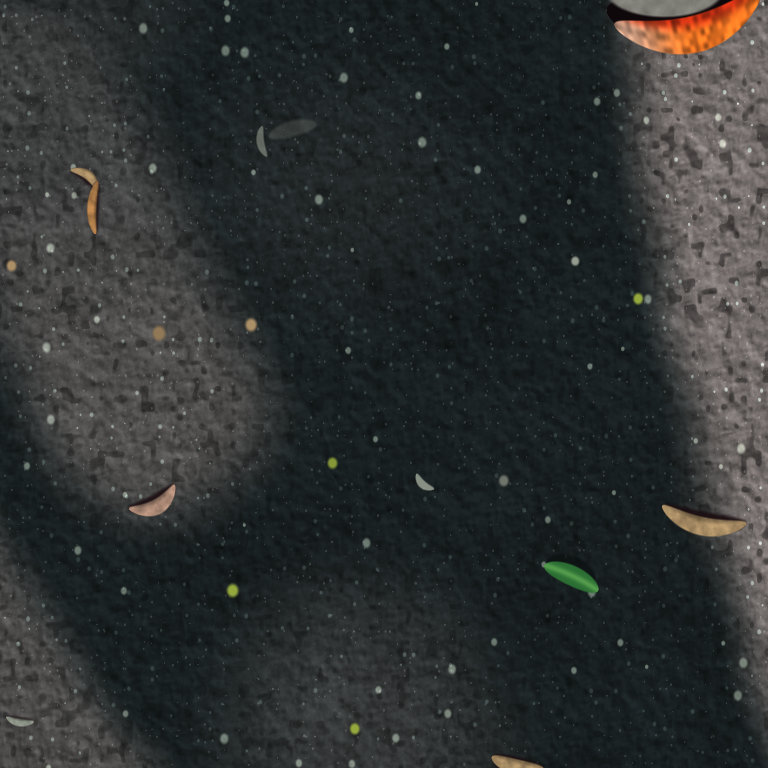
Give the GLSL for this texture, as a Shadertoy shader.

```glsl
// Rough asphalt in dappled shade, with dry husks, a green leaf and bright grit.
// Soft distance fields place the light, layered value noise makes the grain,
// and one bent, tapered sliver shape forms all of the debris.

float hash(vec2 p) {
    return fract(sin(dot(p, vec2(127.1, 311.7))) * 43758.545);
}

float noise(vec2 p) {
    vec2 i = floor(p), f = fract(p);
    f = f * f * (3.0 - 2.0 * f);
    return mix(mix(hash(i), hash(i + vec2(1, 0)), f.x),
               mix(hash(i + vec2(0, 1)), hash(i + 1.0), f.x), f.y);
}

float fbm(vec2 p) {
    float sum = 0.0, amp = 0.5;
    for (int i = 0; i < 4; i++) {
        sum += amp * noise(p);
        p = mat2(1.6, 1.2, -1.2, 1.6) * p + 7.3;
        amp *= 0.5;
    }
    return sum;
}

float capsule(vec2 p, vec2 a, vec2 b) {
    vec2 d = b - a;
    return length(p - a - d * clamp(dot(p - a, d) / dot(d, d), 0.0, 1.0));
}

// 1 inside the radius, fading to 0 across the soft rim
float blob(vec2 p, vec2 centre, vec2 radii, float soft) {
    return 1.0 - smoothstep(1.0 - soft, 1.0 + soft, length((p - centre) / radii));
}

// Bent lens from a to b: x = coverage, y = place along it, z = place across it
vec3 sliver(vec2 p, vec2 a, vec2 b, float bend, float halfWidth, float soft) {
    float len = distance(a, b);
    vec2 dir = (b - a) / len, q = p - a;
    float t = dot(q, dir) / len, tc = clamp(t, 0.0, 1.0);
    float arch = 4.0 * tc * (1.0 - tc);
    float side = dot(q, vec2(-dir.y, dir.x)) - bend * arch;
    float d = abs(side) - halfWidth * sqrt(arch) + max(max(-t, t - 1.0), 0.0) * len;
    return vec3(1.0 - smoothstep(-soft, soft, d), tc, side / halfWidth);
}

// Sparse round grit, at most one grain per cell
float grit(vec2 p, float cells, float density) {
    vec2 id = floor(p * cells);
    vec2 centre = 0.25 + 0.5 * vec2(hash(id + 3.1), hash(id + 8.7));
    float radius = mix(0.08, 0.24, hash(id + 5.9));
    float d = length((fract(p * cells) - centre) * vec2(1.0, 0.8));
    return step(1.0 - density, hash(id)) * (1.0 - smoothstep(radius * 0.4, radius, d));
}

// Amount of sunlight reaching the ground
float sunlight(vec2 p) {
    vec2 q = p + 0.035 * (vec2(fbm(p * 9.0), fbm(p * 9.0 + 20.0)) - 0.47);
    float drop = 1.0 - q.y;
    float right = 0.94 * smoothstep(-0.035, 0.06, q.x - 0.80 - 0.12 * drop - 0.085 * drop * drop);
    float oval = 1.0 - smoothstep(0.08, 0.20, capsule(q, vec2(0.02, 0.87), vec2(0.20, 0.47)));
    oval *= mix(0.59, 0.37, smoothstep(0.45, 0.9, q.y));
    float corner = 0.54 * smoothstep(-0.04, 0.09, 0.31 - q.y - 1.45 * q.x);
    float low = 0.30 * blob(q, vec2(0.47, 0.04), vec2(0.16, 0.17), 0.65);
    float haze = 0.10 * blob(q, vec2(0.43, 0.75), vec2(0.17, 0.14), 0.8);
    float top = 0.20 * blob(q, vec2(0.0, 0.97), vec2(0.20, 0.14), 0.6);
    return max(max(right, oval), max(corner, max(low, max(haze, top))));
}

vec3 ground(vec2 p) {
    float light = sunlight(p);
    vec3 col = mix(vec3(0.095, 0.122, 0.127), vec3(0.48, 0.45, 0.44), light);
    vec2 g = p + 0.004 * noise(p * 60.0);
    vec2 lift = vec2(0.0016, 0.0022);
    float relief = fbm((g + lift) * 75.0) - fbm((g - lift) * 75.0);
    float pits = smoothstep(0.66, 0.86, noise(g * vec2(105.0, 85.0)));
    col *= 1.0 + 0.85 * relief + 0.38 * (fbm(p * 160.0) - 0.47) + 0.3 * (fbm(p * 14.0) - 0.47);
    col *= 1.0 - pits * mix(0.18, 0.40, light);
    col += vec3(0.20, 0.24, 0.23) * grit(p, 64.0, 0.13) * (0.5 + light);
    col += vec3(0.32, 0.35, 0.31) * grit(p + 0.37, 31.0, 0.06);
    return col + 0.12 * grit(p + 0.19, 115.0, 0.15);
}

// Lay a sliver whose upper rim turns dark, over its own thin shade
vec3 husk(vec3 col, vec2 p, vec2 a, vec2 b, float bend, float w, vec3 tint, float soft) {
    vec3 s = sliver(p, a, b, bend, w, soft);
    vec3 shade = sliver(p, a, b, bend * 0.65, w * 1.15, soft * 2.0);
    col = mix(col, vec3(0.10, 0.045, 0.06), shade.x * 0.85);
    vec3 skin = tint * (0.72 + 0.55 * fbm(p * 110.0)) * (1.0 - 0.3 * smoothstep(0.2, 0.9, s.z));
    return mix(col, skin, s.x);
}

vec3 dot3(vec3 col, vec2 p, vec2 c, float r, vec3 tint) {
    return mix(col, tint, blob(p, c, vec2(r, r * 1.15), 0.4));
}

void mainImage(out vec4 fragColor, in vec2 fragCoord) {
    vec2 p = fragCoord / iResolution.xy;
    float soft = max(1.0 / iResolution.y, 0.0015);
    vec3 tan3 = vec3(0.67, 0.56, 0.40), lime = vec3(0.58, 0.66, 0.24), pale = vec3(0.58, 0.61, 0.56);
    vec3 col = ground(p);

    // Stone and orange husk in the top right corner
    col = mix(col, vec3(0.06, 0.03, 0.04), sliver(p, vec2(0.79, 0.985), vec2(0.985, 1.02), -0.027, 0.035, soft).x);
    col = mix(col, vec3(0.50, 0.50, 0.47) * (0.8 + 0.4 * fbm(p * 70.0)), blob(p, vec2(0.865, 1.012), vec2(0.075, 0.034), 0.06));
    vec3 s = sliver(p, vec2(0.80, 0.967), vec2(0.992, 1.012), -0.035, 0.024, soft);
    vec3 peel = mix(vec3(0.78, 0.60, 0.50), vec3(0.88, 0.43, 0.13), smoothstep(0.05, 0.5, s.y));
    peel = mix(peel, vec3(0.70, 0.17, 0.07), smoothstep(0.0, 0.9, s.z + 0.5 * s.y - 0.2));
    col = mix(col, peel * (0.65 + 0.7 * noise(vec2(s.y * 34.0, s.z * 2.5))), s.x);

    // Dry husks and curls
    col = husk(col, p, vec2(0.862, 0.341), vec2(0.972, 0.318), -0.015, 0.012, tan3, soft);
    col = husk(col, p, vec2(0.168, 0.337), vec2(0.228, 0.368), -0.014, 0.010, vec3(0.70, 0.56, 0.48), soft);
    col = husk(col, p, vec2(0.640, 0.014), vec2(0.708, -0.002), -0.005, 0.010, tan3, soft);
    col = husk(col, p, vec2(0.092, 0.779), vec2(0.128, 0.752), 0.008, 0.006, tan3, soft);
    col = husk(col, p, vec2(0.127, 0.764), vec2(0.124, 0.695), -0.006, 0.006, tan3 * vec3(1.05, 0.9, 0.75), soft);
    col = husk(col, p, vec2(0.008, 0.066), vec2(0.044, 0.060), -0.004, 0.005, pale, soft);

    // Pale flakes
    col = mix(col, pale, 0.9 * sliver(p, vec2(0.542, 0.383), vec2(0.565, 0.363), -0.005, 0.005, soft).x);
    col = mix(col, pale, 0.6 * sliver(p, vec2(0.341, 0.836), vec2(0.347, 0.796), -0.005, 0.005, soft).x);
    col = mix(col, pale, 0.22 * sliver(p, vec2(0.350, 0.822), vec2(0.412, 0.839), 0.002, 0.010, soft * 2.0).x);

    // Green leaf with a lighter vein
    col = mix(col, vec3(0.04, 0.06, 0.06), 0.7 * sliver(p, vec2(0.713, 0.271), vec2(0.775, 0.242), 0.004, 0.015, soft * 2.0).x);
    s = sliver(p, vec2(0.709, 0.264), vec2(0.779, 0.231), 0.003, 0.013, soft);
    col = mix(col, mix(vec3(0.17, 0.43, 0.20), vec3(0.33, 0.61, 0.30), exp(-9.0 * s.z * s.z)), s.x);

    // Larger bright grains
    col = dot3(col, p, vec2(0.303, 0.231), 0.007, lime);
    col = dot3(col, p, vec2(0.462, 0.051), 0.006, lime);
    col = dot3(col, p, vec2(0.433, 0.397), 0.006, lime * 0.9);
    col = dot3(col, p, vec2(0.327, 0.577), 0.007, tan3);
    col = dot3(col, p, vec2(0.656, 0.374), 0.006, pale * 0.75);
    col = dot3(col, p, vec2(0.207, 0.566), 0.008, tan3 * 0.85);
    col = dot3(col, p, vec2(0.749, 0.660), 0.005, pale);
    col = dot3(col, p, vec2(0.831, 0.611), 0.006, lime);
    col = dot3(col, p, vec2(0.015, 0.654), 0.006, tan3);
    fragColor = vec4(clamp(col, 0.0, 1.0), 1.0);
}
```
